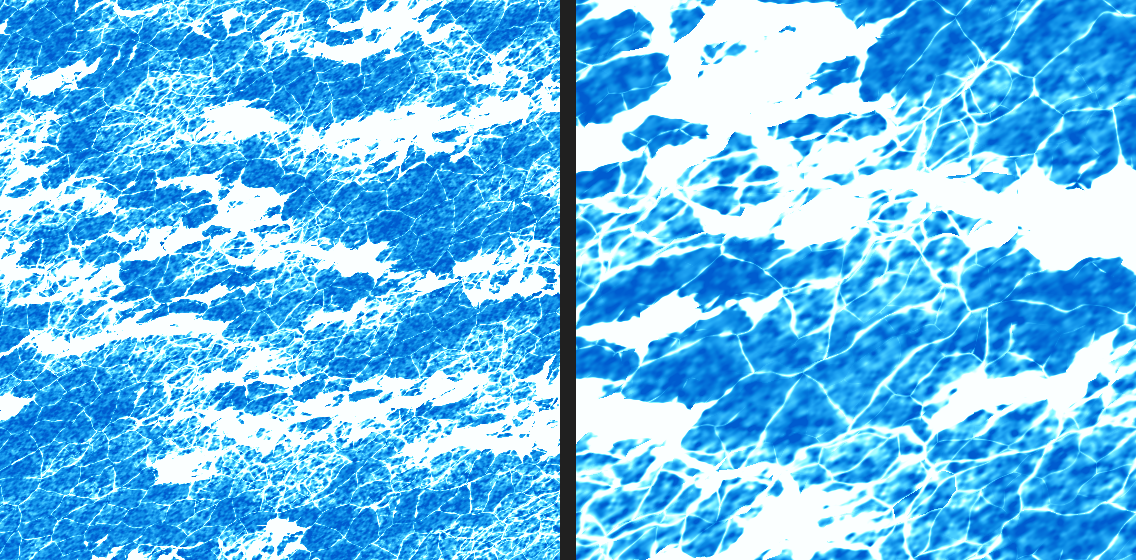
Left, the full canvas; right, a detail of the centre.
Give the GLSL for this texture, as a WebGL 1 fragment shader.

```glsl
precision highp float;
// Sunlit sea surface under a lace of white foam. Slanted Voronoi cells at two
// scales make the veins, stretched noise swells them into foam streaks, and
// fine grain breaks up the blue water between them.

uniform vec2 u_resolution;

const vec3 ABYSS = vec3(0.00, 0.36, 0.81);
const vec3 DEEP  = vec3(0.03, 0.52, 0.88);
const vec3 MID   = vec3(0.14, 0.66, 0.96);
const vec3 LIGHT = vec3(0.29, 0.81, 1.00);
const vec3 CYAN  = vec3(0.55, 0.98, 1.00);
const vec3 FOAM  = vec3(0.985, 1.00, 1.00);

const float CELL_ANGLE = 0.55;               // slant of the cells, radians
const float BAND_ANGLE = 0.12;               // slant of the foam streaks
const vec2  BIG_CELLS   = vec2(15.0, 29.0);  // cells per canvas, along and across
const vec2  SMALL_CELLS = vec2(32.0, 64.0);
const vec2  BAND_SCALE  = vec2(6.0, 19.0);
const vec2  LACE_SCALE  = vec2(7.5, 16.0);
const vec2  GRAIN_SCALE = vec2(165.0, 270.0);
const float SOFTNESS    = 0.0020;            // width of a smoothed edge
const float VEIN_GLOW   = 0.0032;            // reach of the pale rim by a vein

float hash(vec2 p) {
  return fract(sin(dot(p, vec2(127.1, 311.7))) * 43758.5453);
}

vec2 hash2(vec2 p) {
  return vec2(hash(p), hash(p + 57.3));
}

float noise(vec2 p) {
  vec2 i = floor(p), f = fract(p);
  f = f * f * (3.0 - 2.0 * f);
  return mix(mix(hash(i), hash(i + vec2(1.0, 0.0)), f.x),
             mix(hash(i + vec2(0.0, 1.0)), hash(i + 1.0), f.x), f.y);
}

float fbm(vec2 p) {
  float sum = 0.0, amp = 0.533;
  for (int i = 0; i < 4; i++) {
    sum += amp * noise(p);
    p = p * 2.03 + 17.7;
    amp *= 0.5;
  }
  return sum;
}

vec2 warp(vec2 p) {
  return vec2(noise(p), noise(p + 41.9)) - 0.5;
}

vec2 turn(vec2 p, float angle) {
  float c = cos(angle), s = sin(angle);
  return vec2(c * p.x + s * p.y, c * p.y - s * p.x);
}

// x: distance to the cell border in canvas units, y: random value of the cell
vec2 cells(vec2 p, vec2 scale) {
  vec2 q = p * scale, base = floor(q), f = fract(q);
  vec2 first = vec2(9.0), second = vec2(9.0), id = base;
  for (int y = -1; y <= 1; y++) {
    for (int x = -1; x <= 1; x++) {
      vec2 g = vec2(float(x), float(y));
      vec2 r = g + hash2(base + g) - f;
      if (dot(r, r) < dot(first, first)) {
        second = first;
        first = r;
        id = base + g;
      } else if (dot(r, r) < dot(second, second)) {
        second = r;
      }
    }
  }
  vec2 n = normalize(second - first + 1e-5);
  float border = dot(0.5 * (first + second), n) / length(n * scale);
  return vec2(border, hash(id + 7.7));
}

float vein(float border, float halfWidth) {
  return 1.0 - smoothstep(halfWidth - 0.5 * SOFTNESS, halfWidth + 0.5 * SOFTNESS, border);
}

// Six even stops from deep water to foam
vec3 seaColour(float tone) {
  float s = clamp(tone, 0.0, 1.0) * 5.0;
  vec3 c = mix(ABYSS, DEEP, clamp(s, 0.0, 1.0));
  c = mix(c, MID, clamp(s - 1.0, 0.0, 1.0));
  c = mix(c, LIGHT, clamp(s - 2.0, 0.0, 1.0));
  c = mix(c, CYAN, clamp(s - 3.0, 0.0, 1.0));
  return mix(c, FOAM, clamp(s - 4.0, 0.0, 1.0));
}

void main() {
  vec2 p = gl_FragCoord.xy / u_resolution.y;
  vec2 bent = p + 0.03 * warp(p * 8.0) + 0.013 * warp(p * 27.0) + 0.005 * warp(p * 85.0);
  vec2 q = turn(bent, CELL_ANGLE);

  // Grain, foam streaks and the cell networks
  vec2 grainPos = turn(p, CELL_ANGLE) * GRAIN_SCALE;
  float grain = 0.65 * noise(grainPos) + 0.35 * noise(grainPos * 1.7 + 31.0) - 0.5;
  float foam = smoothstep(0.47, 0.78, fbm(turn(bent, BAND_ANGLE) * BAND_SCALE + 3.0));
  vec2 big = cells(q, BIG_CELLS);
  vec2 small = cells(q + 5.0, SMALL_CELLS);

  // Lace: 0 in open dark water, 1 where fine veins crowd together
  float lace = fbm(turn(bent, 0.35) * LACE_SCALE + 23.0) + 0.2 * (big.y - 0.5);
  lace = smoothstep(0.30, 0.66, lace + 0.06 * foam);

  // Veins widen into solid foam along the streaks
  float ragged = grain * (0.0022 + 0.008 * foam);
  float bigWidth = 0.0003 + 0.0012 * lace + 0.022 * foam * foam + ragged;
  float smallWidth = -0.0015 + 0.0023 * lace + 0.0035 * foam + 0.6 * ragged;
  float white = max(vein(big.x, bigWidth), vein(small.x, smallWidth));

  // Water tone with a pale rim beside the veins
  float rim = exp(-max(big.x - bigWidth, 0.0) / VEIN_GLOW);
  float fineRim = lace * exp(-max(small.x - smallWidth, 0.0) / VEIN_GLOW);
  float tone = 0.15 + 0.24 * lace + 0.06 * foam + 0.10 * (small.y - 0.5) * lace;
  tone += 0.24 * (fbm(q * vec2(14.0, 40.0)) - 0.5);
  tone += 0.20 * rim + 0.18 * fineRim + grain * mix(0.65, 1.5, lace);

  gl_FragColor = vec4(seaColour(mix(tone, 1.0, white)), 1.0);
}
```
